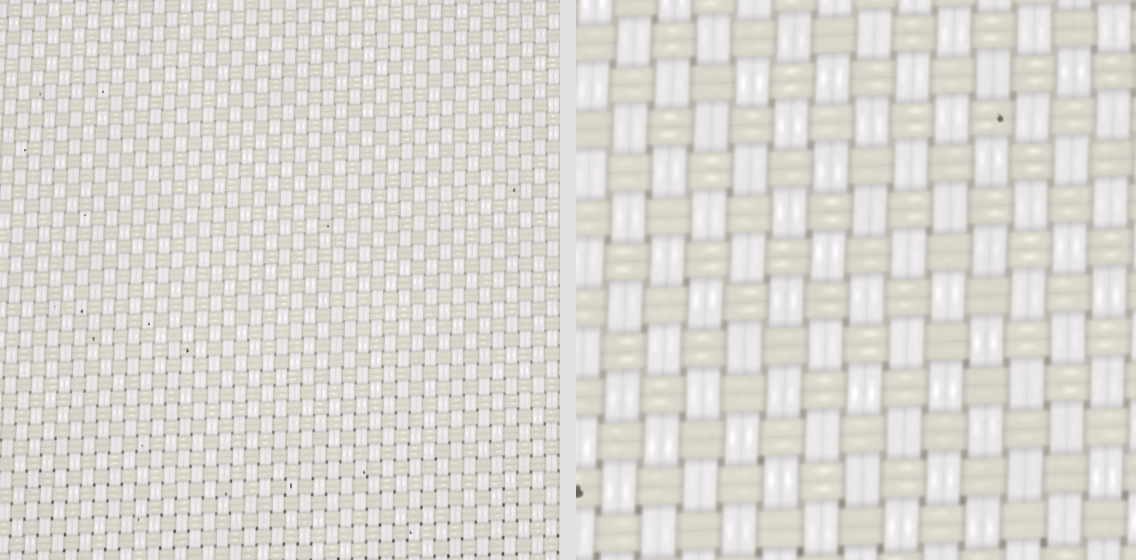
Left, the full canvas; right, a detail of the centre.
Write a WebGL 1 fragment shader that draws this texture.

```glsl
precision highp float;
// Plain weave of glossy vinyl mesh: white upright strands cross beige level ones.
// A slightly foreshortened grid picks the upper strand in each cell; every strand
// is a pair of round cords, with small soft holes at the corners and a little dirt.
uniform vec2 u_resolution;

const vec3 WHITE_VINYL = vec3(0.912, 0.904, 0.906);
const vec3 BEIGE_VINYL = vec3(0.858, 0.843, 0.797);
const vec3 HOLE_LIGHT = vec3(0.71, 0.69, 0.65);
const vec3 HOLE_DARK = vec3(0.32, 0.30, 0.27);
const vec3 DIRT = vec3(0.28, 0.27, 0.25);
const float WARP_HALF = 0.415;
const float WEFT_HALF = 0.40;
const float PI = 3.14159;

float hash(vec2 p) {
  p = fract(p * vec2(0.1031, 0.1137));
  p += dot(p, p.yx + 33.33);
  return fract((p.x + p.y) * p.x * 17.31);
}

vec2 gradient(vec2 cell) {
  float angle = 2.0 * PI * hash(cell);
  return vec2(cos(angle), sin(angle));
}

// Gradient noise, roughly -0.7 to 0.7
float noise(vec2 p) {
  vec2 i = floor(p);
  vec2 f = p - i;
  vec2 w = f * f * f * (f * (f * 6.0 - 15.0) + 10.0);
  float a = dot(gradient(i), f);
  float b = dot(gradient(i + vec2(1.0, 0.0)), f - vec2(1.0, 0.0));
  float c = dot(gradient(i + vec2(0.0, 1.0)), f - vec2(0.0, 1.0));
  float d = dot(gradient(i + 1.0), f - 1.0);
  return mix(mix(a, b, w.x), mix(c, d, w.x), w.y);
}

// Canvas position (x right, y down) to weave cells, foreshortened toward the top
vec2 weaveGrid(vec2 p) {
  float row = p.y + 0.03 * p.x;
  float column = p.x - 0.5 + 0.027 * p.y;
  return vec2(column * (42.6 - 1.8 * p.y) + 0.647,
              row * (41.5 - 3.75 * row) - 0.31);
}

// Coverage of a strand from its centre line
float coverage(float across, float halfWidth, float blur) {
  return 1.0 - smoothstep(-blur, blur, abs(across) - halfWidth);
}

// Two cords with a glint each; height runs from -1 (under) to 1 (top of the float)
vec3 strandColor(vec3 base, float across, float along, float halfWidth,
                 float height, float gloss) {
  float cord = fract(clamp(across / halfWidth, -0.999, 0.999)) * 2.0 - 1.0;
  float roundness = sqrt(1.0 - 0.95 * cord * cord);
  float shade = mix(0.935, 1.0, roundness) * mix(0.89, 1.0, smoothstep(-0.35, 0.4, height));
  vec2 offset = vec2((cord + 0.15) * 2.5, along * 5.0);
  float glint = exp(-dot(offset, offset)) * step(0.0, height);
  return base * shade + gloss * glint;
}

// Rare irregular crumb placed at random in its cell
float dirtMask(vec2 cell, vec2 local, float density, float blur) {
  vec2 center = vec2(hash(cell + 11.3), hash(cell + 47.9)) * 0.6 - 0.3;
  vec2 d = (local - center) * vec2(1.4, 0.9);
  float radius = 0.06 + 0.07 * hash(cell + 5.1) + 0.12 * noise((cell + local) * 6.0);
  float present = step(hash(cell + 71.7), density);
  return present * (1.0 - smoothstep(-blur, blur, length(d) - radius));
}

void main() {
  vec2 uv = gl_FragCoord.xy / u_resolution;
  vec2 p = vec2(uv.x, 1.0 - uv.y);
  float blur = max(0.07, 36.0 / min(u_resolution.x, u_resolution.y));

  // Cells with a faint wander of the strands
  vec2 grid = weaveGrid(p);
  grid += 0.045 * vec2(noise(grid * 0.4), noise(grid * 0.4 + 37.0));
  vec2 cell = floor(grid);
  vec2 local = grid - cell - 0.5;
  float warpOnTop = mod(cell.x + cell.y, 2.0);
  float side = warpOnTop * 2.0 - 1.0;

  // Both strands, with gloss and glint position differing from float to float
  float tone = 1.0 + 0.015 * (hash(cell + 3.7) - 0.5);
  float gloss = 0.09 * hash(cell + 29.0);
  vec2 along = local + 0.3 * (hash(cell + 53.0) - 0.5);
  float warpHeight = side * cos(PI * local.y);
  float weftHeight = -side * cos(PI * local.x);
  vec3 warp = strandColor(WHITE_VINYL * tone, local.x, along.y, WARP_HALF, warpHeight, gloss);
  vec3 weft = strandColor(BEIGE_VINYL * tone, local.y, along.x, WEFT_HALF, weftHeight, gloss);
  float warpMask = coverage(local.x, WARP_HALF, blur);
  float weftMask = coverage(local.y, WEFT_HALF, blur);

  // Holes differ, and grow darker toward the bottom
  vec2 corner = floor(grid + 0.5);
  float depth = smoothstep(0.45, 1.0, p.y) * (0.15 + 0.85 * hash(corner + 19.0));
  vec3 hole = mix(HOLE_LIGHT, HOLE_DARK, depth) + 0.12 * (hash(corner) - 0.5);

  // Lower strand, then upper strand
  vec3 color = mix(hole, mix(weft, warp, 1.0 - warpOnTop),
                   mix(weftMask, warpMask, 1.0 - warpOnTop));
  color = mix(color, mix(weft, warp, warpOnTop), mix(weftMask, warpMask, warpOnTop));

  // Dirt, soft uneven light and fine grain
  float dirt = dirtMask(cell, local, 0.018 * smoothstep(0.46, 0.65, p.y), blur);
  color = mix(color, DIRT, 0.8 * dirt);
  vec2 fromLight = p - vec2(0.55, 0.5);
  float light = 1.005 - 0.05 * dot(fromLight, fromLight);
  light += 0.01 * noise(p * 4.0) + 0.015 * noise(grid * 5.0);
  gl_FragColor = vec4(clamp(color * light, 0.0, 1.0), 1.0);
}
```
